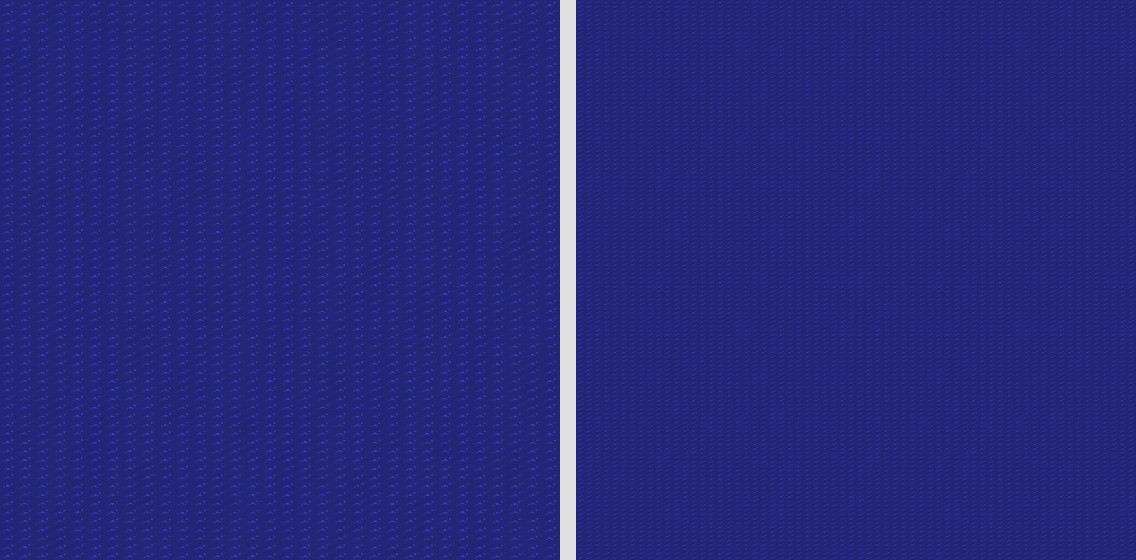
Left: one tile. Right: repeated 2 by 2.
Write a Shadertoy shader that draws this texture.

```glsl
// Fine indigo twill cloth: slanted ribs of faint flecks with small bright violet-blue stitches.

const vec2 REPEATS = vec2(32.0, 64.0);   // stitches across and down
const float TAU = 6.2831853;

const vec3 CLOTH_COLOR  = vec3(0.135, 0.143, 0.460);
const vec3 RIB_COLOR    = vec3(0.163, 0.166, 0.555);
const vec3 FLECK_COLOR  = vec3(0.185, 0.194, 0.635);
const vec3 STITCH_COLOR = vec3(0.226, 0.236, 0.785);

const float EDGE_SOFTNESS = 0.0008;   // in canvas units
const float CHAIN_SLOPE = 0.42;       // tilt of the flecks inside one cell
const float RIB_STRENGTH = 0.10;
const float STITCH_WEAR = 0.40;       // brightness lost by the most worn stitch
const float STITCH_JITTER = 0.0016;   // in canvas units
const float FLECK_JITTER = 0.0016;    // in canvas units
const int FLECKS = 5;                 // faint flecks along each rib cell
const float FLECK_SPAN = 0.0115;      // half the length that they cover
const float TONE_DRIFT = 0.009;       // broad light and dark swaths

float hash(vec2 cell) {
    vec3 q = fract(vec3(cell.xyx) * 0.1031);
    q += dot(q, q.yzx + 33.33);
    return fract((q.x + q.y) * q.z);
}

// Offset of up to half a unit either way, fixed for each seed.
vec2 scatter(vec2 seed) {
    return vec2(hash(seed), hash(seed + 37.0)) - 0.5;
}

// Coverage of a level rounded dash; all lengths are in canvas units.
float dash(vec2 p, float halfLength, float radius, float softness) {
    p.x -= clamp(p.x, -halfLength, halfLength);
    return 1.0 - smoothstep(-softness, softness, length(p) - radius);
}

// Point on the fleck chain at a given distance from the cell centre.
vec2 onChain(float x) {
    return vec2(x, CHAIN_SLOPE * x);
}

// Layered sines with whole frequencies, so the drift wraps on both axes.
float drift(vec2 uv) {
    return 0.6 * sin(TAU * (8.0 * uv.x - 3.0 * uv.y))
         + 0.4 * sin(TAU * (3.0 * uv.x + 5.0 * uv.y) + 1.7);
}

void mainImage(out vec4 fragColor, in vec2 fragCoord) {
    vec2 uv = fragCoord / iResolution.xy;
    float softness = max(EDGE_SOFTNESS, 0.45 / min(iResolution.x, iResolution.y));

    // Upright grid with one stitch cluster in each cell
    vec2 grid = uv * REPEATS;
    vec2 cell = mod(floor(grid), REPEATS);
    vec2 local = (fract(grid) - 0.5) / REPEATS;

    // Weak shading along the slanted ribs, one row up per column
    float rib = 0.5 + 0.5 * cos(TAU * (grid.y - grid.x));
    vec3 color = mix(CLOTH_COLOR, RIB_COLOR, RIB_STRENGTH * rib);

    // Faint flecks strung along the rib
    float faint = 0.0;
    for (int i = 0; i < FLECKS; i++) {
        float along = float(i) / float(FLECKS - 1);
        vec2 seed = cell + 71.0 * float(i + 1);
        vec2 center = onChain(mix(-FLECK_SPAN, FLECK_SPAN, along)) + FLECK_JITTER * scatter(seed);
        center.y += 0.0012 * sin(2.4 * float(i));
        float strength = mix(0.5, 1.0, hash(seed + 11.0));
        faint = max(faint, strength * dash(local - center, 0.0005, 0.0012, softness));
    }
    color = mix(color, RIB_COLOR, faint);

    // Each cluster sits a little off its place
    vec2 spot = local - STITCH_JITTER * scatter(cell + 5.0);

    // Medium flecks below and behind the stitch
    float fleck = dash(spot - vec2(-0.0078, -0.0030), 0.0005, 0.0013, softness);
    fleck = max(fleck, dash(spot - vec2(0.0022, -0.0024), 0.0004, 0.0012, softness));
    color = mix(color, FLECK_COLOR, fleck * mix(0.6, 1.0, hash(cell + 17.0)));

    // Bright stitch and its leading dot, unevenly worn
    float stitch = dash(spot - onChain(-0.0022), 0.0011, 0.0015, softness);
    float dotLight = dash(spot - onChain(0.0060), 0.0003, 0.0015, softness);
    float wear = 1.0 - STITCH_WEAR * hash(cell);
    float dotWear = 1.0 - STITCH_WEAR * hash(cell + 53.0);
    color = mix(color, STITCH_COLOR, max(stitch * wear, 0.9 * dotLight * dotWear));

    color *= 1.0 + TONE_DRIFT * drift(uv);
    fragColor = vec4(color, 1.0);
}
```
